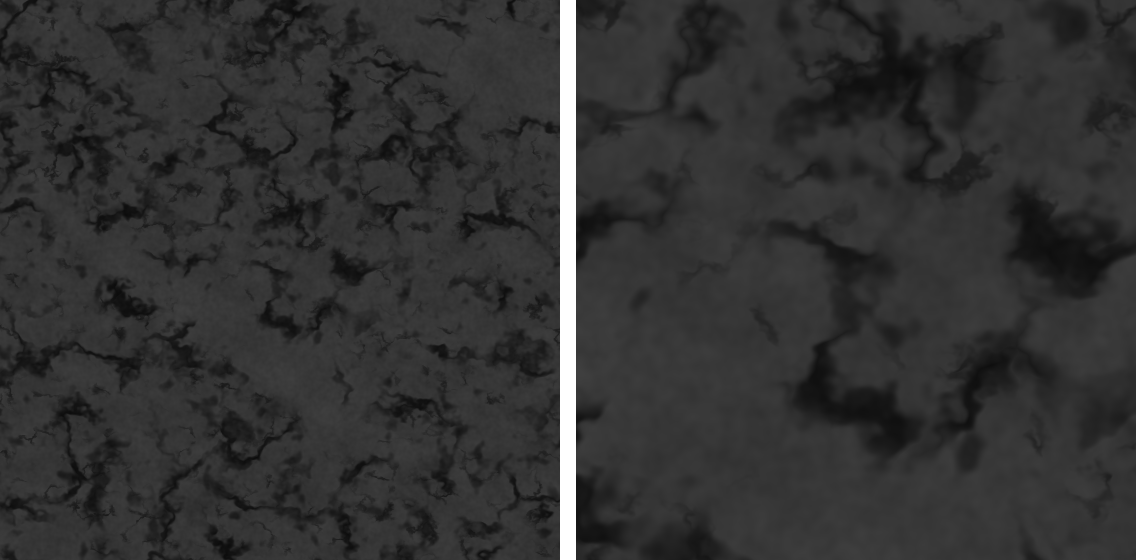
Left, the full canvas; right, a detail of the centre.
Give the GLSL for this texture, as a Shadertoy shader.

```glsl
// Dark weathered rock: rounded lumps parted by broken, ragged black cracks.
// Warped cellular distance gives the cracks at two sizes, gradient noise
// breaks them up, adds pits and grain, and lays faint slanted veins on top.

#define LUMPS 10.5          // large lumps across the canvas
#define CRUMBS 25.0         // small lumps across the canvas
#define PITS 31.0           // pit frequency
#define CRACK_WIDTH 0.15    // in units of one lump
#define BASE_GREY 0.212
#define CRACK_DROP 0.145    // how much darker the deepest cracks are
#define MOTTLE 0.026
#define GRAIN 0.020
#define VEIN_DIR vec2(0.84, -0.54)

vec2 hash2(vec2 cell) {
    uvec2 q = uvec2(ivec2(cell) + 4096) * uvec2(1597u, 3812u);
    uint h = (q.x ^ (q.y * 2731u)) * 69069u;
    h = (h ^ (h >> 15)) * 747797u;
    h ^= h >> 13;
    uint k = h * 69069u + 12345u;
    k ^= k >> 16;
    return vec2(h & 65535u, k & 65535u) / 65536.0;
}

float cornerSlope(vec2 cell, vec2 offset) {
    float angle = 6.2832 * hash2(cell).x;
    return dot(vec2(cos(angle), sin(angle)), offset);
}

float gradientNoise(vec2 p) {
    vec2 i = floor(p), f = p - i;
    vec2 u = f * f * f * (f * (f * 6.0 - 15.0) + 10.0);
    vec2 e = vec2(1.0, 0.0);
    return mix(mix(cornerSlope(i, f), cornerSlope(i + e.xy, f - e.xy), u.x),
               mix(cornerSlope(i + e.yx, f - e.yx), cornerSlope(i + e.xx, f - e.xx), u.x), u.y);
}

float fbm(vec2 p) {
    float sum = 0.0, amp = 1.0;
    for (int i = 0; i < 4; i++) {
        sum += amp * gradientNoise(p);
        p = mat2(1.6, 1.2, -1.2, 1.6) * p + 17.3;
        amp *= 0.55;
    }
    return sum;
}

// Half the gap between the nearest and second nearest lump centres
float seamDistance(vec2 p) {
    vec2 i = floor(p), f = p - i;
    float nearest = 8.0, second = 8.0;
    for (int y = -1; y <= 1; y++)
    for (int x = -1; x <= 1; x++) {
        vec2 cell = vec2(x, y);
        float d = length(cell + 0.1 + 0.8 * hash2(i + cell) - f);
        second = min(second, max(nearest, d));
        nearest = min(nearest, d);
    }
    return 0.5 * (second - nearest);
}

// Depth of the ragged cracks between lumps; coverage shifts how many survive
float cracks(vec2 p, float scale, float coverage) {
    vec2 q = p * scale * vec2(0.93, 1.08);
    q += 0.45 * vec2(fbm(q * 1.3 + 3.1), fbm(q * 1.3 + 41.7));
    float seam = seamDistance(q) + 0.10 * gradientNoise(q * 4.5);
    float open = smoothstep(-0.15, 0.4, gradientNoise(q * 1.1 + 71.0) + coverage);
    return open * (1.0 - smoothstep(0.0, CRACK_WIDTH, seam));
}

void mainImage(out vec4 fragColor, in vec2 fragCoord) {
    vec2 p = fragCoord / iResolution.y;

    // Long slanted veins, gently bent
    vec2 bent = p + 0.05 * vec2(gradientNoise(p * 3.0), gradientNoise(p * 3.0 + 9.0));
    vec2 slant = vec2(dot(bent, VEIN_DIR), dot(bent, vec2(-VEIN_DIR.y, VEIN_DIR.x)));
    float vein = smoothstep(0.12, 0.5, gradientNoise(slant * vec2(1.7, 8.0) + 5.0));
    float fibre = gradientNoise(slant * vec2(9.0, 60.0));

    // Cracks and pits gather in patches and thin out along the veins
    float patches = 0.35 * gradientNoise(p * 5.0 + 23.0) - 0.35 * vein;
    float large = cracks(p, LUMPS, 0.07 + patches);
    float small = 0.85 * cracks(p + 7.0, CRUMBS, patches - 0.12);
    float pitField = gradientNoise(p * PITS) + 0.35 * gradientNoise(p * PITS * 2.3);
    float pits = 0.8 * smoothstep(0.16, 0.62, pitField + 0.5 * gradientNoise(p * 9.0 + 31.0) + patches);
    float depth = 1.0 - (1.0 - large) * (1.0 - 0.8 * small) * (1.0 - 0.8 * pits);

    // Stone tone with soft mottling and fine grain
    float grey = BASE_GREY + MOTTLE * fbm(p * 14.0 + 13.0) + 0.008 * vein + 0.010 * fibre;
    grey += GRAIN * (gradientNoise(p * 75.0) + 0.7 * gradientNoise(p * 150.0 + 5.0));
    grey -= CRACK_DROP * depth;

    fragColor = vec4(vec3(max(grey, 0.045)), 1.0);
}
```
